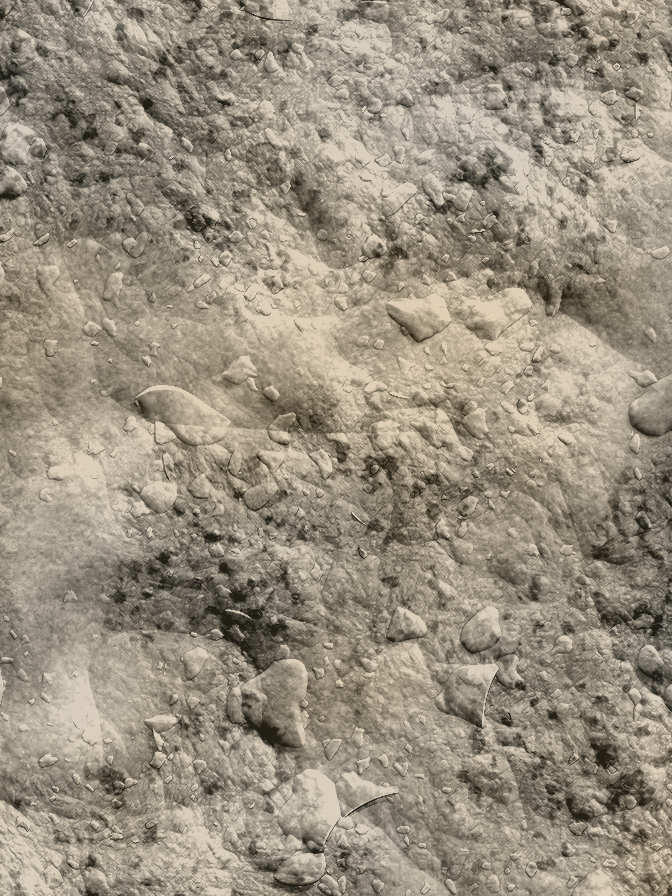
A WebGL 2 fragment shader for this texture:

```glsl
#version 300 es
precision highp float;
// Rough dry earth: dusty slopes, crumbled clods, half-buried stones and dark pits under raking light.

uniform vec2 u_resolution;
out vec4 fragColor;

const vec3 SHADE_COLOR = vec3(0.21, 0.19, 0.14);
const vec3 DUST_COLOR = vec3(0.81, 0.76, 0.68);
const vec3 COOL_TINT = vec3(-0.030, -0.004, 0.030);
const vec2 LIGHT = vec2(0.57, 0.82);    // direction towards the light
const float BASE_TONE = 0.715;
const float RELIEF_CONTRAST = 0.60;
const float ALBEDO_CONTRAST = 0.75;
const float BROAD_CONTRAST = 0.50;
const float SHADOW_DEPTH = 0.34;
const float PIT_DEPTH = 0.45;
const float GRAIN = 0.30;
const float TONE_FLOOR = -0.12;
const float TONE_CEILING = 1.09;
const float SAMPLE_STEP = 0.0014;       // spacing for slopes
const float SHADOW_REACH = 0.011;
const float LARGEST_STONE_CELL = 0.115;
const mat2 TURN = mat2(0.8, 0.6, -0.6, 0.8);

float hash(vec2 p) {
    vec3 q = fract(vec3(p.xyx) * 0.1031);
    q += dot(q, q.yzx + 33.33);
    return fract((q.x + q.y) * q.z);
}

float noise(vec2 p) {
    vec2 i = floor(p), f = fract(p);
    f = f * f * f * (f * (f * 6.0 - 15.0) + 10.0);
    return mix(mix(hash(i), hash(i + vec2(1, 0)), f.x),
               mix(hash(i + vec2(0, 1)), hash(i + vec2(1, 1)), f.x), f.y);
}

float fbm(vec2 p, int octaves) {
    float sum = 0.0, total = 0.0, amp = 0.5;
    for (int i = 0; i < octaves; i++) {
        sum += amp * noise(p);
        total += amp;
        p = TURN * p * 2.03 + 17.1;
        amp *= 0.5;
    }
    return sum / total;
}

// 0 on smooth dust, 1 on crumbled ground
float roughness(vec2 p) {
    return smoothstep(0.34, 0.66, fbm(p * 5.5 + 31.7, 4));
}

// Irregular stones in one cell layer: x = height, y = coverage
vec2 stones(vec2 p, float cell, float seed) {
    vec2 q = p / cell + seed;
    q += 0.30 * (vec2(noise(q * 2.3), noise(q * 2.3 + 41.0)) - 0.5);
    float chip = 0.24 * (noise(q * 5.0 + 9.0) - 0.5) + 0.14 * (noise(q * 11.0) - 0.5);
    float cluster = smoothstep(0.48, 0.75, noise(p * 7.0 + seed));
    vec2 id = floor(q), best = vec2(0.0);
    for (int y = -1; y <= 1; y++)
    for (int x = -1; x <= 1; x++) {
        vec2 c = id + vec2(x, y);
        float pick = hash(c + 3.7), size = hash(c + 58.3), angle = 6.28 * hash(c + 91.1);
        if (pick > 0.09 + 0.65 * cluster) continue;
        vec2 d = q - c - 0.2 - 0.6 * vec2(hash(c + 12.9), hash(c + 77.4));
        d = mat2(cos(angle), sin(angle), -sin(angle), cos(angle)) * d;
        float radius = mix(0.14, 0.38, size * size) * smoothstep(0.0, 0.06, 0.09 + 0.65 * cluster - pick);
        d = abs(d * vec2(0.88, 1.15)) / max(radius, 0.01);
        float r = mix(length(d), max(d.x, d.y) * 1.12, 0.4) + chip;
        float dome = max(0.0, 1.0 - r * r * abs(r));
        float height = dome * radius * cell * mix(0.25, 0.6, hash(c + 24.6));
        best = max(best, vec2(height, smoothstep(0.0, 0.5, dome)));
    }
    return best;
}

// Ground surface: x = height, y = stone coverage
vec2 ground(vec2 p) {
    vec2 rock = vec2(0.0);
    float cell = LARGEST_STONE_CELL;
    for (int i = 0; i < 3; i++) {
        rock = max(rock, stones(p, cell, 13.7 * float(i + 1)));
        cell *= 0.45;
    }
    vec2 q = p + 0.035 * (vec2(fbm(p * 7.0, 2), fbm(p * 7.0 + 7.3, 2)) - 0.5);
    float rough = mix(0.45, 1.35, roughness(p)) * mix(1.0, 0.65, rock.y);
    float height = rock.x, amp = 0.05;
    q *= 5.0;
    for (int i = 0; i < 7; i++) {
        float n = noise(q);
        height += amp * (mix(n, abs(2.0 * n - 1.0), 0.5) - 0.47) * (i < 2 ? 0.9 : rough);
        q = TURN * q * 2.03 + 5.3;
        amp *= 0.5;
    }
    return vec2(height, rock.y);
}

void main() {
    vec2 p = gl_FragCoord.xy / u_resolution.y;

    // Slope lighting and short cast shadows
    vec2 here = ground(p);
    vec2 slope = vec2(ground(p + vec2(SAMPLE_STEP, 0)).x, ground(p + vec2(0, SAMPLE_STEP)).x);
    slope = (slope - here.x) / SAMPLE_STEP;
    float lit = -dot(slope, LIGHT) / sqrt(1.0 + dot(slope, slope));
    float rise = ground(p + LIGHT * SHADOW_REACH).x - here.x;
    float shadow = smoothstep(0.003, 0.013, rise);

    // Stains, crumb pits and fine dust
    float rough = roughness(p);
    float stain = fbm(p * 9.0 + 60.0, 5) - 0.5;
    float broad = fbm(p * 3.2 + 12.0, 3) - 0.5;
    float pits = smoothstep(0.60, 0.76, fbm(p * 60.0 + 4.0, 3)) * mix(0.2, 1.0, rough);
    float grain = 0.55 * noise(p * 230.0) + 0.45 * noise(TURN * p * 470.0) - 0.5;

    float tone = BASE_TONE + RELIEF_CONTRAST * lit + ALBEDO_CONTRAST * stain
               + BROAD_CONTRAST * broad + GRAIN * grain + 0.06 * here.y
               - 0.10 * (rough - 0.5) - SHADOW_DEPTH * shadow - PIT_DEPTH * pits;
    vec3 color = mix(SHADE_COLOR, DUST_COLOR, clamp(tone, TONE_FLOOR, TONE_CEILING));
    color += COOL_TINT * 2.0 * (fbm(p * 3.5 + 83.0, 4) - 0.5);
    fragColor = vec4(color, 1.0);
}
```
